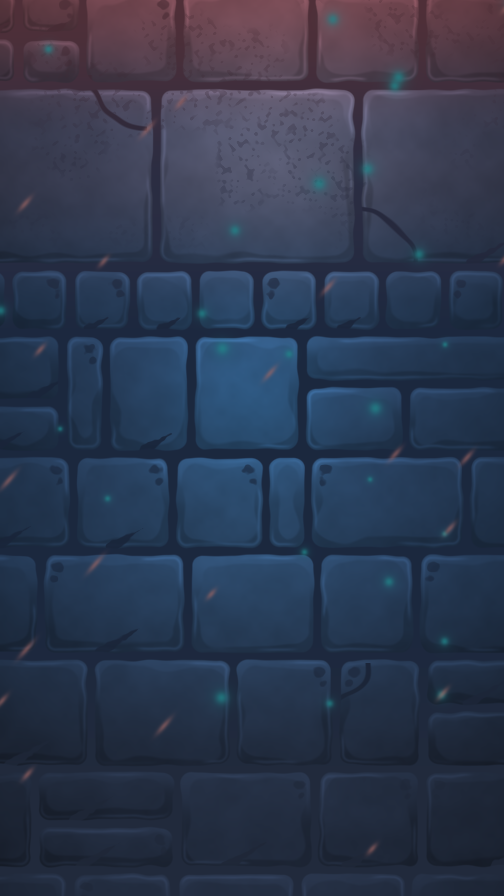
Write a Shadertoy shader that draws this texture.

```glsl
const vec2 CANVAS = vec2(432.0, 768.0);

// Course boundaries from the top, and the upright joints of each course
const float COURSES[10] = float[10](-10.0, 73.5, 229.0, 285.5, 389.0, 472.5, 562.5, 659.0, 746.0, 830.0);
const vec4 JOINTS[9] = vec4[9](
    vec4(71, 154, 268, 362), vec4(134, 134, 307, 307), vec4(0),
    vec4(54, 91, 164, 259), vec4(63, 148, 228, 264), vec4(35, 161, 272, 357),
    vec4(78, 200, 288, 363), vec4(30, 152, 270, 362), vec4(60, 150, 255, 350));

float hash(vec2 p) {
    return fract(sin(dot(p, vec2(127.1, 311.7))) * 43758.5453);
}

float noise(vec2 p) {
    vec2 i = floor(p), f = fract(p);
    f = f * f * (3.0 - 2.0 * f);
    return mix(mix(hash(i), hash(i + vec2(1, 0)), f.x),
               mix(hash(i + vec2(0, 1)), hash(i + vec2(1, 1)), f.x), f.y);
}

float fbm(vec2 p) {
    return noise(p) * 0.55 + noise(p * 2.1 + 7.0) * 0.3 + noise(p * 4.3 + 19.0) * 0.15;
}

float roundBox(vec2 p, vec2 halfSize, float radius) {
    vec2 k = abs(p) - halfSize + radius;
    return length(max(k, 0.0)) + min(max(k.x, k.y), 0.0) - radius;
}

float glow(vec2 p, vec2 centre, float radius) {
    vec2 k = (p - centre) / radius;
    return exp(-dot(k, k));
}

void cut(inout float lo, inout float hi, float at, float x) {
    if (x < at) hi = min(hi, at); else lo = max(lo, at);
}

// Bounds of the stone around p: left, top, right, bottom
vec4 stoneBounds(vec2 p) {
    int row = 0;
    for (int i = 1; i < 9; i++) if (p.y > COURSES[i]) row = i;
    vec4 b = vec4(-30.0, COURSES[row], 470.0, COURSES[row + 1]);
    if (row == 2) {
        b.x = floor((p.x - 7.5) / 53.4) * 53.4 + 7.5;
        b.z = b.x + 53.4;
        return b;
    }
    for (int k = 0; k < 4; k++) cut(b.x, b.z, JOINTS[row][k], p.x);
    // Stones divided inside a course
    if (row == 0 && p.x < 71.0) { cut(b.y, b.w, 31.0, p.y); cut(b.x, b.z, 16.0, p.x); }
    if (row == 3 && p.x < 54.0) cut(b.y, b.w, 345.0, p.y);
    if (row == 3 && p.x > 259.0) {
        cut(b.y, b.w, 329.0, p.y);
        if (p.y > 329.0) cut(b.x, b.z, 348.0, p.x);
    }
    if (row == 4) cut(b.x, b.z, 400.0, p.x);
    if (row == 6 && p.x > 363.0) cut(b.y, b.w, 607.0, p.y);
    if (row == 7 && p.x > 30.0 && p.x < 152.0) cut(b.y, b.w, 706.0, p.y);
    return b;
}

// Quarter-circle fissure lying in the given quadrant of its centre
float fissure(vec2 p, vec2 centre, float radius, vec2 quadrant) {
    vec2 k = (p - centre) * quadrant;
    float d = abs(length(k) - radius + (noise(p * 0.06) - 0.5) * 6.0);
    return smoothstep(3.2, 1.2, d) * step(0.0, min(k.x, k.y));
}

void mainImage(out vec4 fragColor, in vec2 fragCoord) {
    vec2 p = fragCoord / iResolution.xy;
    p = vec2(p.x, 1.0 - p.y) * CANVAS;
    float aa = CANVAS.x / iResolution.x;

    // Ambient light: red above, blue in the middle, dim below
    vec3 stone = mix(vec3(0.43, 0.26, 0.295), vec3(0.25, 0.265, 0.355), smoothstep(-10.0, 125.0, p.y));
    stone = mix(stone, vec3(0.15, 0.235, 0.35), smoothstep(140.0, 275.0, p.y));
    stone = mix(stone, vec3(0.135, 0.175, 0.25), smoothstep(470.0, 680.0, p.y));
    stone += vec3(0.02, 0.085, 0.125) * glow(p, vec2(215, 335), 75.0);
    stone += vec3(0.015, 0.04, 0.05) * glow(p, vec2(210, 450), 130.0);
    stone += vec3(0.09, 0.085, 0.085) * glow(p, vec2(240, 125), 105.0);
    vec3 mortar = mix(vec3(0.31, 0.185, 0.22), vec3(0.165, 0.175, 0.26), smoothstep(0.0, 170.0, p.y));
    mortar = mix(mortar, vec3(0.105, 0.155, 0.245), smoothstep(170.0, 310.0, p.y));
    mortar = mix(mortar, vec3(0.13, 0.165, 0.235), smoothstep(480.0, 700.0, p.y));
    float side = (p.x - 216.0) / 216.0;
    stone *= 1.0 - 0.22 * side * side;

    // Worn stone with an irregular bevel
    vec4 b = stoneBounds(p);
    float id = hash(b.xy);
    vec2 halfSize = (b.zw - b.xy) * 0.5 - 3.6;
    vec2 q = p - (b.xy + b.zw) * 0.5;
    float d = roundBox(q, halfSize, 9.0) + (noise(p * 0.07) - 0.5) * 2.4;
    float inner = roundBox(q, halfSize - vec2(5, 6), 12.0) + (noise(p * 0.045 + id * 9.0) - 0.5) * 9.0;
    float face = smoothstep(1.0, -2.0, inner);
    float height = q.y / halfSize.y;
    float shade = mix(0.86, 1.0, face) - 0.08 * height + (fbm(p * 0.05) - 0.5) * 0.14;
    shade += (1.0 - face) * smoothstep(0.2, -1.0, height) * 0.26;
    float rim = (d + 2.6) / 1.3;
    shade += 0.24 * exp(-rim * rim) * smoothstep(0.3, 0.65, noise(p * 0.035 + id * 20.0));

    // Pits by an upper corner, a wedge crack from the base, and fissures
    float flank = id > 0.5 ? 1.0 : -1.0;
    vec2 pit = q - vec2(flank * (halfSize.x - 11.0), 10.0 - halfSize.y);
    float bend = (noise(p * 0.25) - 0.5) * 3.0;
    float pits = min(length(pit * vec2(0.8, 1)) - 4.0, length(pit - vec2(flank * 3.0, 10)) - 2.8) + bend;
    float damage = smoothstep(1.0, -1.0, pits) * step(0.5, fract(id * 7.0)) * 0.6;
    vec2 slope = normalize(vec2(1.0, -0.6));
    vec2 c = q - vec2((fract(id * 13.0) - 0.5) * halfSize.x, halfSize.y);
    float reach = min(40.0, halfSize.x * 0.8);
    float t = clamp(dot(c, slope) / reach, 0.0, 1.0);
    float wedge = length(c - slope * reach * t) - 4.5 * (1.0 - t) + bend * 0.6;
    damage = max(damage, smoothstep(aa, -aa, wedge) * step(0.5, fract(id * 29.0)) * 0.9);
    damage = max(damage, fissure(p, vec2(126, 64), 48.0, vec2(-1, 1)));
    damage = max(damage, fissure(p, vec2(305, 232), 52.0, vec2(1, -1)));
    damage = max(damage, fissure(p, vec2(285, 568), 30.0, vec2(1, 1)));
    vec2 tilted = mat2(0.8, 0.6, -0.6, 0.8) * p;
    float grit = smoothstep(0.62, 0.82, noise(tilted * 0.3)) * smoothstep(0.45, 0.75, noise(p * 0.03 + 4.0));
    damage = max(damage, grit * 0.3 * smoothstep(240.0, 150.0, p.y));
    vec3 col = mix(mortar, mix(stone * shade, mortar * 0.92, damage), smoothstep(aa, -aa, d));

    // Scattered teal motes and slanted embers
    for (int k = 0; k < 9; k++) {
        vec2 cell = floor(p / 72.0) + vec2(k % 3 - 1, k / 3 - 1);
        vec2 jitter = vec2(hash(cell + 3.7), hash(cell + 8.2));
        vec2 mote = (cell + jitter) * 72.0;
        float size = mix(2.0, 6.0, hash(cell + 15.1));
        float lit = step(0.55, hash(cell + 21.4)) * step(mote.y, 625.0);
        float haze = 0.6 * glow(p, mote, size) + 0.15 * glow(p, mote, size * 2.2);
        col = mix(col, vec3(0.13, 0.52, 0.54), lit * haze);
        vec2 ember = (cell + jitter.yx) * 72.0;
        vec2 e = p - ember;
        vec2 streak = vec2(dot(e, vec2(0.66, -0.75)) / mix(5.0, 11.0, jitter.x), dot(e, vec2(0.75, 0.66)) / 2.2);
        float chance = 0.08 + 0.35 * abs(ember.x - 216.0) / 216.0;
        float heat = exp(-dot(streak, streak)) * step(hash(cell + 33.3), chance);
        col = mix(col, vec3(0.62, 0.4, 0.39), 0.6 * heat);
    }
    fragColor = vec4(col, 1.0);
}
```
